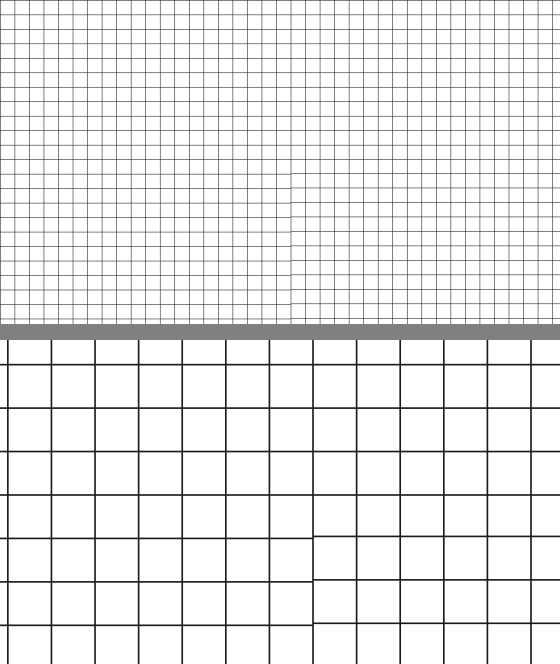
Top: the whole. Bottom: its middle third, enlarged.
Reproduce this pattern procedurally as a WebGL 1 fragment shader.

```glsl
precision highp float;

uniform vec2 u_resolution;

// Lengths are fractions of the canvas width, measured from the top left.
const vec2 PITCH = vec2(0.02595, 0.02586);
const vec2 FIRST_LINE = vec2(0.00065, 0.00065);
const float LINE_WIDTH = 0.00098;
const float SEAM_COLUMN = 20.0;   // vertical line where the rows break
const float SEAM_ROW = 11.5;      // rows below this one are offset
const float SEAM_SHIFT = 0.0012;  // upward offset right of the seam
const vec3 PAPER = vec3(1.0);
const vec3 INK = vec3(0.10);

// Signed offset from the nearest line on each axis.
vec2 nearestLine(vec2 p) {
  vec2 cell = (p - FIRST_LINE) / PITCH;
  return (fract(cell + 0.5) - 0.5) * PITCH;
}

// Share of a pixel's extent covered by a line, per axis.
vec2 lineCoverage(vec2 offset, float pixel) {
  vec2 high = min(offset + 0.5 * pixel, vec2(0.5 * LINE_WIDTH));
  vec2 low = max(offset - 0.5 * pixel, vec2(-0.5 * LINE_WIDTH));
  return clamp((high - low) / pixel, 0.0, 1.0);
}

void main() {
  float pixel = 1.0 / u_resolution.x;
  vec2 p = vec2(gl_FragCoord.x, u_resolution.y - gl_FragCoord.y) * pixel;

  // Small misalignment of the lower right rows
  vec2 seam = FIRST_LINE + vec2(SEAM_COLUMN, SEAM_ROW) * PITCH;
  vec2 pastSeam = step(seam, p);
  p.y += SEAM_SHIFT * pastSeam.x * pastSeam.y;

  // Union of the vertical and horizontal lines
  vec2 clear = 1.0 - lineCoverage(nearestLine(p), pixel);
  gl_FragColor = vec4(mix(INK, PAPER, clear.x * clear.y), 1.0);
}
```
